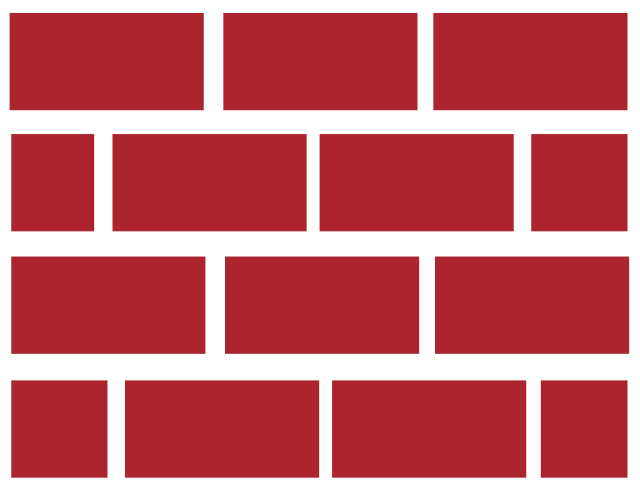
Reproduce this pattern procedurally as a Shadertoy shader.

```glsl
// Flat red brick wall on white: four courses in running bond, whole bricks in
// one course and cut end bricks in the next. Each brick is an antialiased box,
// placed by course and column with slightly uneven joints.

const vec2 CANVAS = vec2(768.0, 594.0);   // layout units across and down
const vec2 BRICK = vec2(233.0, 116.5);
const vec2 CUT_SPAN = vec2(13.5, 753.0);  // left and right limits of cut courses
const vec3 BRICK_RED = vec3(0.67, 0.14, 0.18);
const vec3 MORTAR = vec3(1.0);
const int COURSES = 4;

// Share of a pixel of the given size that lies between two limits.
float spanCoverage(float x, float lo, float hi, float pixel) {
    float inside = min(x - lo, hi - x);
    return clamp(inside / pixel + 0.5, 0.0, 1.0);
}

// Top of a course; the bed joints widen a little going down.
float courseTop(float course) {
    return 15.5 + course * (144.2 + 0.83 * course);
}

// Left edges of the bricks in a course.
vec4 brickStarts(int course) {
    if (course % 2 == 0) {
        return vec4(11.5, 268.0, 520.0, 2.0 * CANVAS.x) + float(course);
    }
    return course == 1 ? vec4(-120.0, 135.0, 383.5, 637.5)
                       : vec4(-104.0, 150.0, 398.5, 649.0);
}

// Horizontal coverage of all bricks in a course.
float courseCoverage(float x, int course, float pixel) {
    vec4 starts = brickStarts(course);
    vec2 limits = course % 2 == 0 ? vec2(0.0, CANVAS.x) : CUT_SPAN;
    float cover = 0.0;
    for (int i = 0; i < 4; i++) {
        float lo = max(starts[i], limits.x);
        float hi = min(starts[i] + BRICK.x, limits.y);
        cover = max(cover, spanCoverage(x, lo, hi, pixel));
    }
    return cover;
}

float wallCoverage(vec2 p, vec2 pixel) {
    float cover = 0.0;
    for (int course = 0; course < COURSES; course++) {
        float top = courseTop(float(course));
        float rows = spanCoverage(p.y, top, top + BRICK.y, pixel.y);
        cover = max(cover, rows * courseCoverage(p.x, course, pixel.x));
    }
    return cover;
}

void mainImage(out vec4 fragColor, in vec2 fragCoord) {
    // Layout coordinates run downward from the top left.
    vec2 pixel = CANVAS / iResolution.xy;
    vec2 p = vec2(fragCoord.x, iResolution.y - fragCoord.y) * pixel;
    fragColor = vec4(mix(MORTAR, BRICK_RED, wallCoverage(p, pixel)), 1.0);
}
```
